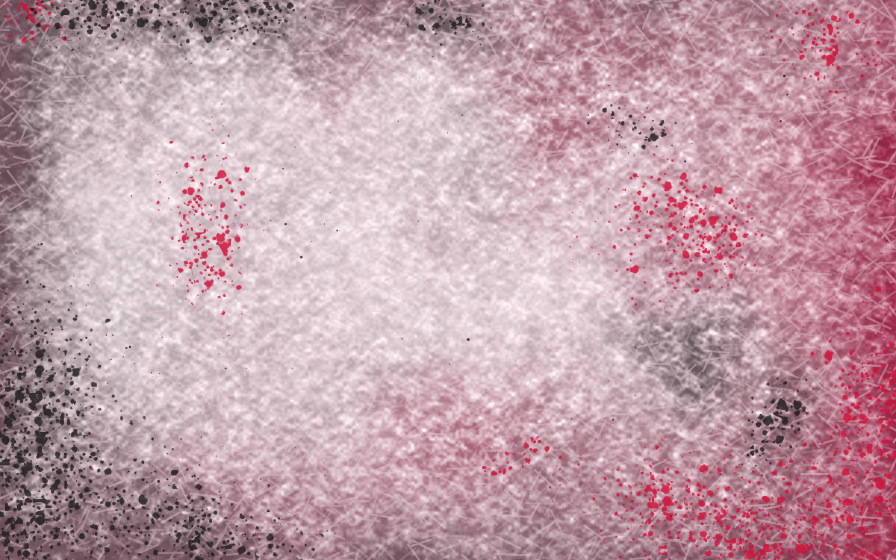
A Shadertoy shader for this texture:

```glsl
// Weathered plaster: pale paper washed with pink and grey stains, dark worn edges,
// pale crossing scratches, and spatters of soot and crimson.
// Soft elliptical stains steer the density of hashed grain, flecks and dots.

const vec3 PAPER   = vec3(0.925, 0.880, 0.897);
const vec3 PINK    = vec3(0.740, 0.450, 0.535);
const vec3 GREY    = vec3(0.410, 0.385, 0.395);
const vec3 MAUVE   = vec3(0.430, 0.310, 0.355);
const vec3 CRIMSON = vec3(0.620, 0.160, 0.290);
const vec3 RED     = vec3(0.820, 0.060, 0.220);
const vec3 SOOT    = vec3(0.110, 0.100, 0.105);
const vec3 SCRATCH = vec3(0.880, 0.770, 0.805);
const float ASPECT = 1.6;
const float GRAIN_CONTRAST = 2.3;
const float SCRATCH_STRENGTH = 0.50;

// Stains: centre x, y, then radius x, y, in canvas heights
const vec4 PINK_STAINS[8] = vec4[8](
    vec4(1.62, 0.50, 0.33, 0.70), vec4(1.15, 0.95, 0.30, 0.22),
    vec4(0.86, 0.23, 0.17, 0.13), vec4(1.25, 0.05, 0.35, 0.22),
    vec4(0.70, 1.00, 0.22, 0.12), vec4(0.45, 0.05, 0.35, 0.17),
    vec4(1.23, 0.58, 0.11, 0.12), vec4(0.97, 0.78, 0.11, 0.13));
const vec4 GREY_STAINS[8] = vec4[8](
    vec4(0.05, 0.98, 0.18, 0.20), vec4(0.42, 0.98, 0.22, 0.11),
    vec4(0.00, 0.68, 0.08, 0.25), vec4(0.04, 0.20, 0.17, 0.22),
    vec4(1.23, 0.36, 0.09, 0.10), vec4(1.37, 0.22, 0.07, 0.11),
    vec4(0.82, 0.94, 0.10, 0.06), vec4(0.32, 0.04, 0.16, 0.10));
const vec4 SOOT_STAINS[8] = vec4[8](
    vec4(0.05, 0.25, 0.14, 0.17), vec4(0.04, 0.07, 0.20, 0.13),
    vec4(0.43, 0.98, 0.11, 0.06), vec4(0.18, 1.00, 0.14, 0.07),
    vec4(0.36, 0.04, 0.13, 0.09), vec4(1.11, 0.76, 0.06, 0.06),
    vec4(1.36, 0.24, 0.04, 0.06), vec4(0.82, 0.94, 0.06, 0.04));
const vec4 RED_STAINS[8] = vec4[8](
    vec4(0.37, 0.59, 0.05, 0.13), vec4(1.21, 0.60, 0.12, 0.09),
    vec4(1.22, 0.09, 0.12, 0.11), vec4(1.38, 0.01, 0.19, 0.12),
    vec4(1.57, 0.22, 0.13, 0.22), vec4(1.47, 0.93, 0.08, 0.06),
    vec4(0.05, 0.97, 0.08, 0.05), vec4(0.96, 0.18, 0.06, 0.05));

float hash(vec2 p) {
    vec3 q = fract(p.xyx * vec3(0.1031, 0.1030, 0.0973));
    q += dot(q, q.yzx + 33.33);
    return fract((q.x + q.y) * q.z);
}

float noise(vec2 p) {
    vec2 i = floor(p), f = fract(p);
    f *= f * (3.0 - 2.0 * f);
    return mix(mix(hash(i), hash(i + vec2(1, 0)), f.x),
               mix(hash(i + vec2(0, 1)), hash(i + vec2(1, 1)), f.x), f.y);
}

vec2 turn(vec2 p, float angle) {
    float c = cos(angle), s = sin(angle);
    return vec2(c * p.x + s * p.y, c * p.y - s * p.x);
}

// Soft union of elliptical stains
float coverage(vec2 p, vec4 stains[8]) {
    float clear = 1.0;
    for (int i = 0; i < 8; i++) {
        vec2 d = (p - stains[i].xy) / stains[i].zw;
        clear *= 1.0 - 0.92 * exp(-dot(d, d));
    }
    return 1.0 - clear;
}

// Brushed grain: short fibres in two directions over finer dust
float brushedGrain(vec2 p) {
    float fibres = noise(turn(p, -0.5) * vec2(65, 150) + 20.0)
                 + noise(turn(p, 0.6) * vec2(60, 135) + 70.0);
    return 0.28 * fibres + 0.24 * noise(p * 190.0 + 9.0) + 0.20 * noise(p * 38.0 + 5.0);
}

// Ragged flecks and round drops; density sets how many appear
float spatter(vec2 p, float density, float seed, float pixel) {
    float rough = 0.6 * noise(p * 85.0 + seed) + 0.4 * noise(p * 180.0 + seed);
    float ink = smoothstep(0.0, 0.12, rough - 1.0 + 0.42 * density);
    for (int i = 0; i < 3; i++) {
        float scale = 34.0 * exp2(0.7 * float(i));
        vec2 q = turn(p, float(i)) * scale + seed * 3.0;
        vec2 id = floor(q);
        vec2 centre = 0.5 + 0.4 * (vec2(hash(id + 3.1), hash(id + 8.7)) - 0.5);
        float chance = hash(id + 17.3);
        float radius = mix(0.10, 0.30, hash(id + 5.9)) * smoothstep(chance, chance + 0.2, density * 0.65);
        float d = length(fract(q) - centre) + 0.18 * (noise(q * 5.0) - 0.5);
        float blur = pixel * scale;
        ink = max(ink, step(0.02, radius) * (1.0 - smoothstep(radius - blur, radius + blur, d)));
    }
    return ink;
}

// Thin straight strokes, one per cell, reaching into the neighbours
float scratches(vec2 p, float scale, float lean, float pixel) {
    vec2 q = p * scale, base = floor(q);
    float line = 0.0;
    for (int i = 0; i < 9; i++) {
        vec2 id = base + vec2(i % 3 - 1, i / 3 - 1);
        vec2 d = q - id - vec2(hash(id + 2.3), hash(id + 6.1));
        d = turn(d, lean + 1.3 * (hash(id + 11.7) - 0.5));
        d.x = max(abs(d.x) - 0.55, 0.0);
        float width = 0.0008 * scale;
        float stroke = 1.0 - smoothstep(width, width + 1.2 * pixel * scale, length(d));
        line = max(line, stroke * (0.3 + 0.7 * hash(id + 4.9)));
    }
    return line;
}

void mainImage(out vec4 fragColor, in vec2 fragCoord) {
    vec2 p = fragCoord / iResolution.y;
    float pixel = 1.0 / iResolution.y;
    vec2 q = p + 0.09 * (vec2(noise(p * 7.0), noise(p * 7.0 + 40.0)) - 0.5)
               + 0.04 * (vec2(noise(p * 22.0), noise(p * 22.0 + 60.0)) - 0.5);
    float grain = GRAIN_CONTRAST * (brushedGrain(p) - 0.5);
    float bite = clamp(0.72 + grain, 0.0, 1.2);

    // Stained paper with a faint overall mottling
    float mottle = noise(p * 5.0 + 12.0);
    vec3 color = mix(PAPER, PINK, clamp(bite * (0.85 * coverage(q, PINK_STAINS) + 0.22 * mottle), 0.0, 1.0));
    float dust = 0.18 * noise(p * 6.0 + 31.0);
    color = mix(color, GREY, clamp(bite * (0.80 * coverage(q, GREY_STAINS) + dust), 0.0, 1.0));

    // Worn borders: mauve on the left, top and bottom, crimson on the right
    float border = exp(-q.x / 0.08) + 0.75 * exp(-q.y / 0.09) + 0.45 * exp(-(1.0 - q.y) / 0.06);
    color = mix(color, MAUVE, clamp(border * (0.85 + 0.5 * grain), 0.0, 0.9));
    float rightEdge = exp(-max(ASPECT - q.x, 0.0) / 0.14) * (1.0 - 0.55 * smoothstep(0.65, 1.0, q.y));
    color = mix(color, CRIMSON, clamp(rightEdge * (0.85 + 0.5 * grain), 0.0, 0.95));
    color *= 1.0 - 0.13 * grain;

    // Scratches, then spatter
    float marks = max(scratches(p, 24.0, -0.5, pixel), scratches(p + 3.7, 31.0, 0.6, pixel));
    color = mix(color, SCRATCH, SCRATCH_STRENGTH * marks);
    float red = spatter(p, 0.04 + 0.92 * coverage(q, RED_STAINS), 13.0, pixel);
    color = mix(color, RED, 0.82 * red);
    float soot = spatter(p, 0.07 + 0.93 * coverage(q, SOOT_STAINS), 47.0, pixel);
    color = mix(color, SOOT, 0.80 * soot);

    fragColor = vec4(clamp(color, 0.0, 1.0), 1.0);
}
```
